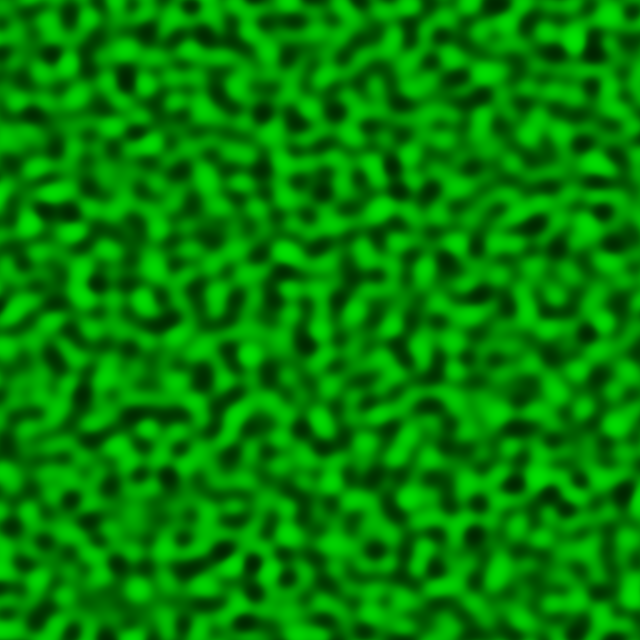
Give the GLSL for this texture, as a WebGL 1 fragment shader.

```glsl
precision highp float;
// Soft, irregular green mottling made from layered sine waves in all directions.

uniform vec2 u_resolution;

const float PI = 3.14159265;
const float GOLDEN_STEP = 0.618034;
const int WAVE_COUNT = 110;

// Cycles across the canvas of the broadest and finest waves.
const float COARSEST = 4.5;
const float FINEST = 30.0;

const float MEAN_GREEN = 0.507;
const float CONTRAST = 0.180;
const float SATURATION = 0.17;

float hash(float n) {
  return fract(sin(n * 12.9898 + 4.137) * 4375.85);
}

// One plane wave with a given direction, frequency and phase (in cycles).
float planeWave(vec2 p, float angle, float frequency, float phase) {
  vec2 direction = vec2(cos(angle), sin(angle));
  return sin(2.0 * PI * (dot(p, direction) * frequency + phase));
}

// Isotropic band-limited field with zero mean and unit variance.
float mottle(vec2 p, float coarsest, float finest) {
  float count = float(WAVE_COUNT);
  float sum = 0.0;
  for (int i = 0; i < WAVE_COUNT; i++) {
    float n = float(i);
    float angle = PI * (n + hash(n + 0.31)) / count;
    // An even spread averaged with a hash favours the middle of the band.
    float band = 0.5 * (fract(n * GOLDEN_STEP) + hash(n + 203.3));
    float frequency = mix(coarsest, finest, band);
    sum += planeWave(p, angle, frequency, hash(n + 307.9));
  }
  return sum * sqrt(2.0 / count);
}

// Gently compresses the extremes while keeping the midtones linear.
float softLimit(float value, float strength) {
  return value / sqrt(1.0 + strength * value * value);
}

void main() {
  vec2 p = gl_FragCoord.xy / min(u_resolution.x, u_resolution.y);
  float field = softLimit(mottle(p, COARSEST, FINEST), SATURATION);
  float green = MEAN_GREEN + CONTRAST * field;
  gl_FragColor = vec4(0.0, green, 0.0, 1.0);
}
```
